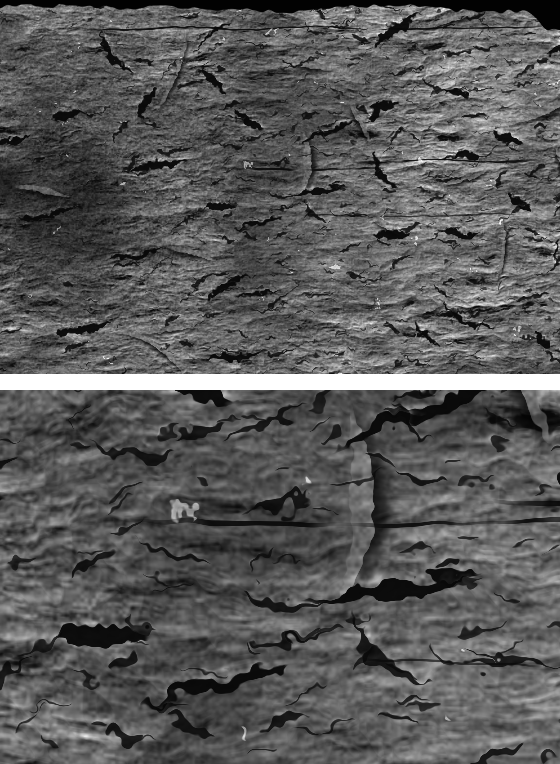
Top, the full canvas; bottom, a detail of the centre.
Give the GLSL for this texture, as a Shadertoy shader.

```glsl
// Weathered grey wood: rough relief, dark gouges, pale splinters, long cracks.
#define BASE_TONE 0.385
#define RELIEF 6.2
#define RELIEF_STEP 0.0035
#define SHADOW_REACH 0.013
#define GRAIN 0.30
#define GRIT 0.46
#define TILT 0.16
#define GOUGE_CELLS 6.0
#define GOUGE_DENSITY 0.72
#define SPLINTER_DENSITY 0.50
#define SHADOW_TONE 0.03
#define TOP_EDGE 0.974

float hash(vec2 p) {
    vec3 q = fract(p.xyx * 0.1031);
    q += dot(q, q.yzx + 33.33);
    return fract((q.x + q.y) * q.z);
}

float noise(vec2 p) {
    vec2 i = floor(p), f = fract(p);
    f = f * f * (3.0 - 2.0 * f);
    return mix(mix(hash(i), hash(i + vec2(1, 0)), f.x),
               mix(hash(i + vec2(0, 1)), hash(i + vec2(1, 1)), f.x), f.y);
}

vec2 jitter(vec2 p) {
    return vec2(noise(p), noise(p + 57.0)) - 0.5;
}

mat2 turnBy(float a) {
    return mat2(cos(a), -sin(a), sin(a), cos(a));
}

// Ridged layers, stretched along the grain
float height(vec2 p) {
    p += 0.028 * jitter(p * 8.0) + 0.008 * jitter(p * 40.0);
    vec2 q = p * vec2(7.0, 13.0);
    float sum = 0.0, amp = 0.48, side = 0.28;
    for (int i = 0; i < 5; i++) {
        sum += amp * (1.0 - abs(2.0 * noise(q) - 1.0));
        q = turnBy(side) * q * 2.03 + 19.7;
        amp *= 0.54;
        side = -side;
    }
    return sum;
}

// Scattered tapered slivers: x = body, y = lip along the upper side
vec2 slivers(vec2 p, float cells, float density, float spread, float thick, float seed) {
    vec2 g = p * cells, id = floor(g), result = vec2(0.0);
    float soft = 0.8 * cells / iResolution.y;
    for (int j = -1; j <= 1; j++)
    for (int i = -1; i <= 1; i++) {
        vec2 cell = id + vec2(i, j), key = cell + seed;
        float chance = density * mix(0.45, 1.0, smoothstep(0.1, 0.7, abs(cell.x) / cells));
        float pick = hash(key);
        if (pick > chance) continue;
        float size = hash(key + 17.3), spin = 2.0 * hash(key + 41.9) - 1.0;
        vec2 q = g - cell - vec2(hash(key + 5.1), hash(key + 9.7));
        q = turnBy(TILT + spread * spin * abs(spin)) * q;
        q.y += 0.5 * (spin - size + 0.5) * q.x * q.x;
        float along = q.x / mix(0.2, 0.58, size);
        float taper = max(0.0, 1.0 - along * along);
        float w = thick * taper * mix(0.3, 1.0, pick / chance);
        float ends = smoothstep(0.05, 0.35, taper);
        float body = ends * (1.0 - smoothstep(-soft, soft, abs(q.y) - w));
        float lip = taper * smoothstep(0.0, soft, q.y - w)
                  * (1.0 - smoothstep(w, 3.0 * w + 0.03, q.y));
        result = max(result, vec2(body, lip));
    }
    return result;
}

// Thin wandering line between two x positions, broken in places
float crack(vec2 p, float y, float x0, float x1, float halfWidth) {
    float path = y + 0.012 * (noise(vec2(p.x * 6.0, y * 90.0)) - 0.5)
               + 0.004 * (noise(vec2(p.x * 45.0, y * 50.0)) - 0.5);
    float w = halfWidth * (0.2 + 1.4 * noise(vec2(p.x * 26.0, y * 70.0)));
    float span = smoothstep(x0, x0 + 0.08, p.x) * (1.0 - smoothstep(x1 - 0.08, x1, p.x));
    span *= smoothstep(0.12, 0.4, noise(vec2(p.x * 15.0, y * 33.0)));
    return span * (1.0 - smoothstep(w, w + 0.8 / iResolution.y, abs(p.y - path)));
}

void mainImage(out vec4 fragColor, in vec2 fragCoord) {
    vec2 p = fragCoord / iResolution.y;
    vec2 ragged = p + 0.012 * jitter(p * 24.0) + 0.012 * jitter(p * vec2(70, 85))
                    + 0.007 * jitter(p * 160.0);

    // Broad lightness: dull stain at left, paler wood at right and top
    float stain = exp(-6.0 * dot(p - vec2(0.2, 0.5), p - vec2(0.2, 0.5)));
    float tone = BASE_TONE + 0.06 * (p.x - 0.75) - 0.12 * stain
               + 0.20 * (noise(p * 4.3 + 3.0) - 0.5) + 0.16 * (noise(p * vec2(9, 15)) - 0.5)
               + 0.05 * smoothstep(0.75, 0.97, p.y);

    // Relief lit from above, then fine grain and grit
    float here = height(p);
    float slope = here - height(p + RELIEF_STEP * vec2(-0.4, 1.0));
    float rise = height(p + SHADOW_REACH * vec2(-0.4, 1.0)) - here;
    float rough = mix(0.6, 1.2, noise(p * 6.0 + 41.0));
    float streak = noise(p * vec2(24, 210)) + 0.6 * noise(p * vec2(60, 120)) - 0.8;
    float grit = 0.6 * noise(p * 170.0) + 0.6 * noise(p * 290.0 + 11.0) - 0.6;
    tone *= max(0.08, 1.0 + rough * RELIEF * slope + GRAIN * streak + GRIT * (0.8 + stain) * grit);

    // Crisp shadows thrown by the steepest steps
    tone = mix(tone, SHADOW_TONE, 0.85 * smoothstep(0.20, 0.29, rise * rough));

    // Pale splinters, shaded on their lower side
    vec2 fibre = p + 0.4 * (ragged - p);
    vec2 splinter = slivers(-fibre, 4.6, SPLINTER_DENSITY, 1.8, 0.045, 71.3);
    tone *= 1.0 - 0.8 * splinter.y;
    tone = mix(tone, 0.47 * (1.0 + GRIT * grit + GRAIN * streak), 0.65 * splinter.x);

    // Gouges from large to small
    for (int i = 0; i < 3; i++) {
        float level = float(i);
        vec2 gouge = slivers(ragged, GOUGE_CELLS * pow(2.1, level), GOUGE_DENSITY - 0.06 * level,
                             1.3 - 0.3 * level, 0.075, 13.7 + 29.0 * level);
        tone += (0.18 - 0.03 * level) * gouge.y * (0.6 + grit + 0.8 * streak);
        tone = mix(tone, SHADOW_TONE, gouge.x * (0.96 - 0.12 * level));
    }

    // Long cracks along the grain
    float cracks = max(crack(p, 0.925, 0.15, 1.48, 0.0010), crack(p, 0.55, 0.48, 1.05, 0.0018));
    cracks = max(cracks, crack(p, 0.57, 0.92, 1.46, 0.0014));
    cracks = max(cracks, 0.7 * crack(p, 0.425, 0.75, 1.42, 0.0007));
    tone = mix(tone, SHADOW_TONE, 0.9 * cracks);

    // Rare bright crumbs
    vec2 crumb = (p + 1.6 * (ragged - p)) * 75.0;
    float dotShape = 1.0 - smoothstep(0.15, 0.35, length(fract(crumb) - 0.5));
    tone += 0.4 * dotShape * step(0.992, hash(floor(crumb) + 7.0));

    // Dark gap above the ragged upper edge
    float edge = TOP_EDGE + 0.022 * (noise(vec2(p.x * 9.0, 2.0)) - 0.5)
               + 0.012 * (noise(vec2(p.x * 50.0, 8.0)) - 0.5) - 0.05 * smoothstep(1.41, 1.47, p.x);
    tone = mix(tone, 0.008, smoothstep(-0.002, 0.002, p.y - edge));

    fragColor = vec4(vec3(clamp(tone, 0.0, 0.95)), 1.0);
}
```
